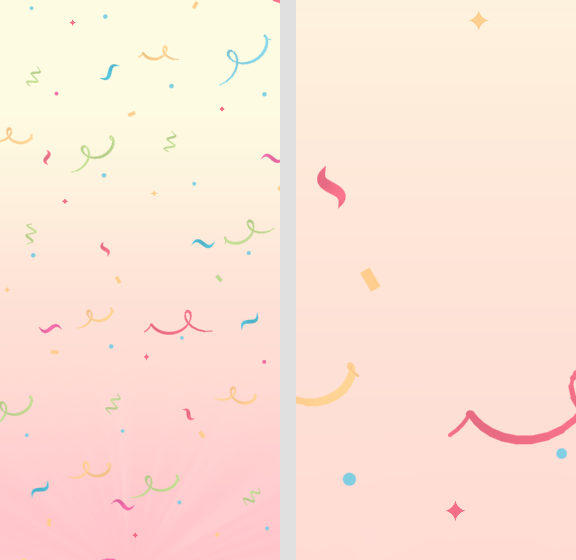
Left, the full canvas; right, a detail of the centre.
Reproduce this background procedurally as a Shadertoy shader.

```glsl
// Party confetti on a cream-to-rose gradient with faint rays rising from below.
// Ribbons are sampled parametric curves with a slanted-pen width; they and the
// dots, dashes and sparkles are scattered with a jittered low-discrepancy sequence.

#define RIBBONS 30
#define MARKS 34
#define SEGMENTS 30
#define PEN_WIDTH 0.0054
#define DOT_RADIUS 0.0082
#define SPARKLE_RADIUS 0.0125
#define RAY_STRENGTH 0.13
#define JITTER 0.07

const float PI = 3.14159;
const vec3 ORANGE = vec3(1.00, 0.80, 0.54);
const vec3 GREEN  = vec3(0.73, 0.84, 0.54);
const vec3 BLUE   = vec3(0.47, 0.80, 0.89);
const vec3 CYAN   = vec3(0.26, 0.73, 0.84);
const vec3 RED    = vec3(0.95, 0.40, 0.51);
const vec3 PINK   = vec3(0.93, 0.38, 0.64);

const int LOOP = 0, SPIRAL = 1, ZIGZAG = 2, WAVE = 3;

float hash(float n) { return fract(sin(n * 12.9898 + 4.1) * 43758.547); }

float noise(float x) {
    float f = fract(x);
    return mix(hash(floor(x)), hash(floor(x) + 1.0), f * f * (3.0 - 2.0 * f));
}

mat2 rotation(float a) { return mat2(cos(a), sin(a), -sin(a), cos(a)); }

// Evenly spread positions, reaching slightly past the canvas edges
vec2 scatter(float i, vec2 offset, float seed) {
    vec2 p = fract(offset + i * vec2(0.7549, 0.5698));
    vec2 wobble = vec2(hash(i + seed), hash(i + seed + 51.0)) - 0.5;
    return (p * 1.06 - 0.03) * vec2(1.0, 2.0) + wobble * JITTER;
}

vec3 background(vec2 p) {
    vec3 cream = vec3(0.992, 0.988, 0.885);
    vec3 peach = vec3(0.998, 0.870, 0.834);
    vec3 rose  = vec3(1.000, 0.768, 0.792);
    vec3 col = mix(cream, peach, smoothstep(1.72, 0.72, p.y));
    col = mix(col, rose, smoothstep(0.85, 0.0, p.y));
    vec2 d = p - vec2(0.46, -0.08);
    float angle = atan(d.x, d.y);
    float ray = noise(angle * 9.0 + 20.0) * noise(angle * 21.0 + 70.0);
    float fade = smoothstep(1.0, 0.25, length(d)) * smoothstep(0.05, 0.3, length(d));
    return mix(col, vec3(1.0, 0.94, 0.92), ray * fade * RAY_STRENGTH * 2.0);
}

// Ribbon centre line for t in -1..1, in units of its half length
vec2 curve(int kind, float t, float h) {
    float s = 0.5 + 0.5 * t;
    if (kind == LOOP) {
        float a = 5.6 * t - 2.6 + 0.6 * h;
        float r = mix(0.08 + 0.2 * h, 0.40, s);
        return vec2(t - r * sin(a), r * cos(a) - 0.12 * t);
    }
    if (kind == SPIRAL) {
        float a = 2.4 - 9.5 * s;
        return 1.35 * pow(1.0 - 0.9 * s, 1.3) * vec2(cos(a), sin(a));
    }
    if (kind == ZIGZAG) return vec2(t, mix(0.5, 0.25, s) * sin(t * 6.6 + h));
    return vec2(t, 0.32 * sin(PI * t));
}

// Coverage in x, fold shading in y
vec2 ribbon(vec2 q, int kind, float size, float h, float px) {
    vec2 result = vec2(0.0);
    vec2 a = curve(kind, -1.0, h) * size;
    for (int k = 1; k <= SEGMENTS; k++) {
        float t = 2.0 * float(k) / float(SEGMENTS) - 1.0;
        vec2 b = curve(kind, t, h) * size;
        vec2 ab = b - a;
        float along = clamp(dot(q - a, ab) / dot(ab, ab), 0.0, 1.0);
        float slant = abs(dot(normalize(ab), normalize(vec2(0.8, -0.6))));
        float taper = sqrt(max(1.0 - t * t, 0.0));
        float width = PEN_WIDTH * mix(0.4, 1.0, slant) * mix(0.35, 1.0, taper);
        if (kind == WAVE) width = PEN_WIDTH * 1.25 * taper * taper;
        if (kind == ZIGZAG) width *= 0.85;
        float cover = clamp(0.5 - (length(q - a - ab * along) - width) / px, 0.0, 1.0);
        if (cover > result.x) result = vec2(cover, 0.5 + 0.5 * sin(4.0 * t + 6.0 * h));
        a = b;
    }
    return result;
}

void mainImage(out vec4 fragColor, in vec2 fragCoord) {
    vec2 p = fragCoord / iResolution.x;
    float px = 1.3 / iResolution.x;
    vec3 col = background(p);

    // Ribbons: looped streamers, one curl, zigzags and short waves
    for (int i = 0; i < RIBBONS; i++) {
        float n = float(i), h = hash(n + 7.0);
        int kind = i < 12 ? LOOP : i == 12 ? SPIRAL : i < 18 ? ZIGZAG : WAVE;
        int hue = i % 3;
        vec3 tint = i < 6 ? ORANGE : i < 10 ? GREEN : i == 10 ? BLUE : i == 11 ? RED : PINK;
        float size = i < 6 ? 0.072 : i < 10 ? 0.092 : i < 12 ? 0.122 : 0.06;
        float angle = (hash(n + 31.0) - 0.5) * 1.3;
        if (kind == ZIGZAG) { tint = GREEN; size = 0.037; angle += 1.2; }
        if (kind == WAVE) {
            tint = hue == 0 ? CYAN : hue == 1 ? PINK : RED;
            size = hue == 2 ? 0.026 : 0.041;
            angle += hue == 0 ? 0.5 : hue == 1 ? 0.1 : -1.1;
        }
        vec2 q = rotation(-angle) * (p - scatter(n, vec2(0.31, 0.17), 3.0));
        if (length(q) > size * 1.7) continue;
        if (h > 0.5) q.x = -q.x;
        vec2 r = ribbon(q, kind, size, h, px);
        col = mix(col, tint * mix(0.94, 1.04, r.y), r.x * 0.92);
    }

    // Small marks: dots, dashes and four-pointed sparkles
    for (int i = 0; i < MARKS; i++) {
        float n = float(i), h = hash(n + 90.0);
        vec2 q = p - scatter(n, vec2(0.62, 0.83), 140.0);
        vec3 tint = i < 14 ? BLUE : PINK;
        float d = length(q) - DOT_RADIUS * mix(0.75, 1.0, h);
        if (i >= 16 && i < 25) {
            tint = i < 23 ? ORANGE : GREEN;
            q = abs(rotation(h * PI) * q) - vec2(0.012, 0.0055);
            d = length(max(q, 0.0)) + min(max(q.x, q.y), 0.0) - 0.001;
        } else if (i >= 25) {
            tint = i < 31 ? RED : ORANGE;
            q = pow(abs(q) + 1e-5, vec2(0.65));
            d = pow(q.x + q.y, 1.0 / 0.65) - SPARKLE_RADIUS;
        }
        col = mix(col, tint, clamp(0.5 - d / px, 0.0, 1.0) * 0.93);
    }
    fragColor = vec4(col, 1.0);
}
```
